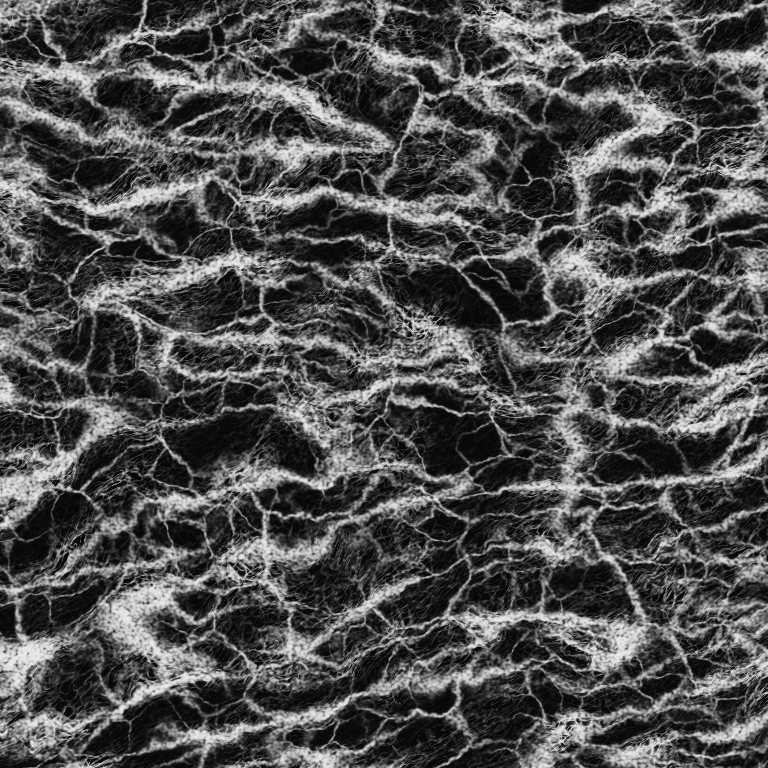
Reproduce this texture procedurally as a WebGL 1 fragment shader.

```glsl
precision highp float;
uniform vec2 u_resolution;

float hash(vec2 p) {
  vec3 q = fract(vec3(p.xyx) * 0.1031);
  q += dot(q, q.yzx + 33.33);
  return fract((q.x + q.y) * q.z);
}

float cornerSlope(vec2 cell, vec2 offset) {
  float angle = 6.2832 * hash(cell);
  return dot(vec2(cos(angle), sin(angle)), offset);
}

// Gradient noise, roughly -0.7 to 0.7
float noise(vec2 p) {
  vec2 i = floor(p);
  vec2 f = p - i;
  vec2 u = f * f * f * (f * (f * 6.0 - 15.0) + 10.0);
  vec2 e = vec2(1.0, 0.0);
  float low = mix(cornerSlope(i, f), cornerSlope(i + e.xy, f - e.xy), u.x);
  float high = mix(cornerSlope(i + e.yx, f - e.yx), cornerSlope(i + e.xx, f - e.xx), u.x);
  return mix(low, high, u.y);
}

vec2 warp(vec2 p, float frequency) {
  return vec2(noise(p * frequency + 3.7), noise(p * frequency + 41.3));
}

// Bright line with a crisp falloff where a distance is near zero
float line(float d, float width) {
  return exp(-d * d / (width * width));
}

// Distance to the zero contour of the noise, so that lines keep their width
float contour(vec2 p) {
  float n = noise(p);
  float dx = noise(p + vec2(0.03, 0.0)) - n;
  float dy = noise(p + vec2(0.0, 0.03)) - n;
  return n / (length(vec2(dx, dy)) / 0.03 + 0.1);
}

// Difference of the two nearest seed distances, zero on cell borders
float cellBorder(vec2 p) {
  vec2 base = floor(p);
  float nearest = 8.0;
  float second = 8.0;
  for (int y = -1; y <= 1; y++) {
    for (int x = -1; x <= 1; x++) {
      vec2 cell = base + vec2(float(x), float(y));
      vec2 seed = cell + vec2(hash(cell + 5.1), hash(cell + 71.9));
      float d = distance(p, seed);
      second = min(second, max(nearest, d));
      nearest = min(nearest, d);
    }
  }
  return second - nearest;
}

float patches(vec2 p) {
  return smoothstep(-0.3, 0.35, noise(p));
}

void main() {
  vec2 uv = gl_FragCoord.xy / min(u_resolution.x, u_resolution.y);

  // Broad bends, then progressively finer ragged edges
  vec2 bent = uv + 0.06 * warp(uv, 3.0) + 0.025 * warp(uv, 9.0);
  vec2 ragged = bent + 0.012 * warp(uv, 24.0) + 0.006 * warp(uv, 55.0) + 0.003 * warp(uv, 120.0);

  // Veins rise to the right below and level out or fall above
  vec2 flow = vec2(ragged.x, ragged.y - ragged.x * (0.28 - 0.4 * ragged.y));
  float mainVein = contour(flow * vec2(2.4, 8.0) + 11.0);
  float sideVein = contour(flow * vec2(4.0, 12.0) + 57.0);
  float swelling = patches(bent * 9.0 + 2.0);
  float veins = line(mainVein, 0.018 + 0.035 * swelling) * (0.7 + 0.6 * swelling);
  veins += line(sideVein, 0.035) * patches(bent * 7.0 + 8.0);

  // Branching cracks between the veins, in three sizes
  float coarse = line(cellBorder(ragged * vec2(8.0, 11.0)), 0.045);
  float medium = line(cellBorder(ragged * vec2(19.0, 25.0) + 9.0), 0.07);
  float lace = line(cellBorder(ragged * vec2(42.0, 60.0) + 5.0), 0.13);
  float network = coarse * (0.25 + 0.75 * patches(bent * 8.0 + 4.0));
  network += 0.6 * medium * patches(bent * 11.0 + 6.0);

  // Slanted streaks in the stone and strands that follow the veins
  vec2 along = vec2(0.83, 0.56);
  vec2 loose = mix(bent, ragged, 0.4);
  vec2 slanted = vec2(dot(loose, along), dot(loose, vec2(-along.y, along.x)));
  float streaks = 0.7 * line(noise(slanted * vec2(24.0, 75.0)), 0.06);
  streaks += 0.7 * line(noise(slanted * vec2(60.0, 150.0) + 23.0), 0.07);
  float strands = line(noise(flow * vec2(14.0, 70.0) + 31.0), 0.08);
  float bundles = patches(slanted * vec2(6.0, 18.0) + 21.0);
  float halo = line(mainVein, 0.13) * patches(bent * 10.0 + 13.0);
  halo += 0.7 * line(sideVein, 0.13) * patches(bent * 11.0 + 17.0);
  float fibres = (streaks + 0.4 * lace) * (0.03 + 0.17 * bundles);
  fibres += halo * (0.7 * streaks + 0.7 * strands + 0.7 * lace) * (0.3 + 0.8 * bundles);

  // Mineral grain breaks up every bright feature
  float grain = 0.95 + 1.2 * noise(uv * vec2(205.0, 235.0));
  grain += 0.7 * noise(slanted * vec2(90.0, 150.0) + 19.0);
  float light = (veins + network + fibres) * max(grain, 0.15);

  float shade = 0.03 + 0.88 * (1.0 - exp(-1.4 * light));
  gl_FragColor = vec4(vec3(shade), 1.0);
}
```
